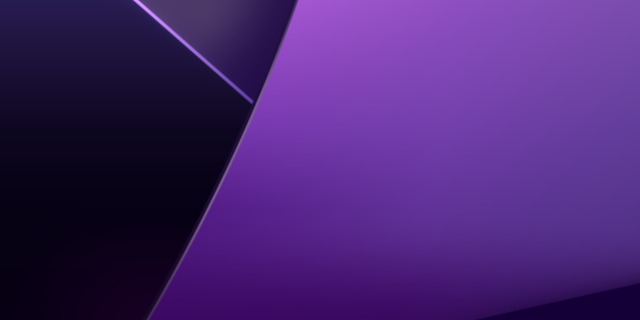
This background is drawn by a Shadertoy shader. Its source:

```glsl
// Layered violet sheets: a bright curved panel over a dark backdrop, with a
// lit diagonal seam at upper left and a dark wedge at lower right.
// Signed distances place the edges; colour ramps shade each sheet.

#define CURVE vec3(0.464, 0.588, -0.120)   // panel edge: x = a + b*y + c*y*y
#define SEAM_START vec2(0.424, 1.0)
#define SEAM_END vec2(0.789, 0.680)
#define SEAM_WIDTH 0.0058
#define BAND_WIDTH 0.017
#define RIM_WIDTH 0.0042
#define WEDGE_START vec2(1.484, 0.0)
#define WEDGE_END vec2(2.0, 0.115)
#define SHADOW_REACH 0.045

// Vertical ramp through four colours at heights 0, 0.35, 0.6 and 1
vec3 ramp(float y, vec3 low, vec3 lowMid, vec3 highMid, vec3 high) {
    vec3 color = mix(low, lowMid, smoothstep(-0.04, 0.37, y));
    color = mix(color, highMid, clamp((y - 0.35) / 0.25, 0.0, 1.0));
    return mix(color, high, clamp((y - 0.6) / 0.4, 0.0, 1.0));
}

// Signed distance to the line from a to b, positive on its upper side
float lineSide(vec2 p, vec2 a, vec2 b) {
    vec2 dir = normalize(b - a);
    return dot(p - a, vec2(-dir.y, dir.x));
}

// Smooth coverage of the region where d is positive
float cover(float d, float pixel) {
    return smoothstep(-pixel, pixel, d);
}

vec3 backdrop(vec2 p) {
    vec3 color = ramp(p.y, vec3(0.028, 0.0, 0.075), vec3(0.022, 0.004, 0.075),
                      vec3(0.055, 0.025, 0.13), vec3(0.155, 0.11, 0.315));
    float warmth = smoothstep(0.0, 0.45, p.x) * (1.0 - smoothstep(0.0, 0.4, p.y));
    return color + warmth * vec3(0.055, 0.0, 0.055);
}

vec3 upperSheet(vec2 p, float edgeDist) {
    vec3 color = mix(vec3(0.19, 0.10, 0.34), vec3(0.30, 0.225, 0.41),
                     smoothstep(0.68, 0.98, p.y));
    float shade = smoothstep(-0.27, -0.01, edgeDist);
    return mix(color, vec3(0.135, 0.05, 0.28), shade * 0.9);
}

vec3 brightPanel(float across, float y) {
    vec3 left = ramp(y, vec3(0.23, 0.03, 0.38), vec3(0.33, 0.11, 0.53),
                     vec3(0.47, 0.22, 0.69), vec3(0.645, 0.34, 0.82));
    vec3 middle = ramp(y, vec3(0.22, 0.03, 0.37), vec3(0.38, 0.20, 0.60),
                       vec3(0.45, 0.25, 0.67), vec3(0.55, 0.31, 0.75));
    vec3 right = ramp(y, vec3(0.24, 0.11, 0.41), vec3(0.335, 0.21, 0.55),
                      vec3(0.385, 0.24, 0.605), vec3(0.48, 0.30, 0.68));
    vec3 color = mix(left, middle, clamp(across * 2.0, 0.0, 1.0));
    return mix(color, right, clamp(across * 2.0 - 1.0, 0.0, 1.0));
}

void mainImage(out vec4 fragColor, in vec2 fragCoord) {
    vec2 p = fragCoord / iResolution.xy * vec2(2.0, 1.0);
    float pixel = 1.0 / iResolution.y;

    // Distance to the curved edge, positive inside the bright panel
    float edgeX = CURVE.x + p.y * (CURVE.y + CURVE.z * p.y);
    float edgeSlope = CURVE.y + 2.0 * CURVE.z * p.y;
    float edgeDist = (p.x - edgeX) / sqrt(1.0 + edgeSlope * edgeSlope);

    // Dark backdrop and the sheet above the seam
    float seamDist = lineSide(p, SEAM_START, SEAM_END);
    vec3 color = mix(backdrop(p), upperSheet(p, edgeDist), cover(seamDist, pixel));

    // Lit seam, dimming toward the curve
    float along = clamp((1.0 - p.y) / (1.0 - SEAM_END.y), 0.0, 1.0);
    vec3 seamColor = mix(vec3(0.78, 0.56, 0.95), vec3(0.36, 0.25, 0.63), along);
    float seam = 1.0 - smoothstep(SEAM_WIDTH * 0.3, SEAM_WIDTH + pixel, abs(seamDist));
    color = mix(color, seamColor, seam);
    color += vec3(0.10, 0.06, 0.16) * exp(-abs(seamDist) / 0.012) * (1.0 - along);

    // Dark border band beside the curve
    vec3 bandColor = mix(vec3(0.10, 0.03, 0.16), vec3(0.14, 0.06, 0.27), p.y);
    color = mix(color, bandColor, smoothstep(-BAND_WIDTH - 0.004, -BAND_WIDTH + 0.004, edgeDist));

    // Bright panel with a soft shadow over the wedge
    float wedgeDist = lineSide(p, WEDGE_START, WEDGE_END);
    float across = clamp((p.x - edgeX) / (2.0 - edgeX), 0.0, 1.0);
    vec3 panel = brightPanel(across, p.y);
    float shadow = exp(-max(wedgeDist, 0.0) / SHADOW_REACH) * smoothstep(1.1, 1.7, p.x);
    panel = mix(panel, vec3(0.13, 0.03, 0.26), shadow * 0.75);
    color = mix(color, panel, cover(edgeDist, pixel));

    // Pale rim, strongest around the middle of the curve
    float rimLight = 0.35 + 0.45 * smoothstep(0.0, 0.4, p.y) * (1.0 - smoothstep(0.65, 1.0, p.y));
    float rim = 1.0 - smoothstep(0.0, RIM_WIDTH + pixel, abs(edgeDist + RIM_WIDTH * 0.6));
    color = mix(color, vec3(0.58, 0.46, 0.68), rim * rimLight);

    // Dark wedge in the lower right corner
    color = mix(vec3(0.08, 0.0, 0.21), color, cover(wedgeDist, pixel));
    fragColor = vec4(color, 1.0);
}
```
